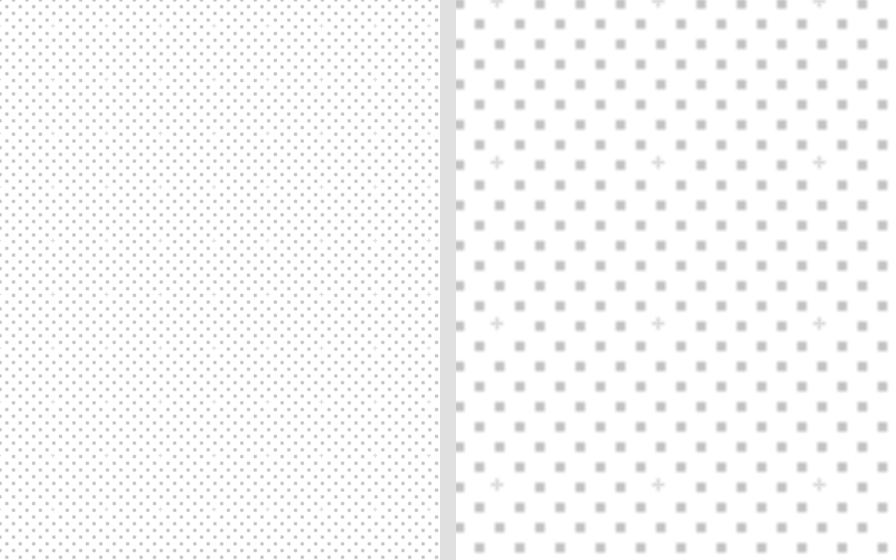
Left, the full canvas; right, a detail of the centre.
Reproduce this pattern procedurally as a Shadertoy shader.

```glsl
// Lengths are fractions of the canvas height
const float PITCH = 0.02398;               // spacing of dots along a row
const vec2 ANCHOR = vec2(0.0961, 0.0479);  // one accent cell, from the top left
const float ACCENT_PERIOD = 4.0;           // pitches between accents
const float DOT_HALF = 0.00283;
const float SOFTNESS = 0.0017;
const vec2 ACCENT_SHIFT = vec2(-0.0016);
const vec2 ACCENT_ARM = vec2(0.0037, 0.0010);
const float ACCENT_STRENGTH = 0.68;
const vec3 PAPER = vec3(1.0);
const vec3 INK = vec3(0.76);

// Soft coverage of a centred box
float boxMask(vec2 p, vec2 halfSize, float blur) {
    vec2 c = 1.0 - smoothstep(-blur, blur, abs(p) - halfSize);
    return c.x * c.y;
}

// Faint plus sign
float plusMask(vec2 p, float blur) {
    float across = boxMask(p, ACCENT_ARM, blur);
    float upright = boxMask(p, ACCENT_ARM.yx, blur);
    return ACCENT_STRENGTH * max(across, upright);
}

// One square grid of dots; the offset is in pitches
float dotGrid(vec2 p, vec2 offset, bool hasAccents, float blur) {
    vec2 q = p / PITCH - offset;
    vec2 cell = floor(q + 0.5);
    vec2 local = (q - cell) * PITCH;
    vec2 phase = mod(cell + 0.5, ACCENT_PERIOD);
    bool accent = hasAccents && all(lessThan(phase, vec2(1.0)));
    return accent ? plusMask(local - ACCENT_SHIFT, blur)
                  : boxMask(local, vec2(DOT_HALF), blur);
}

void mainImage(out vec4 fragColor, in vec2 fragCoord) {
    vec2 p = fragCoord / iResolution.y;
    p.y = 1.0 - p.y;
    p -= ANCHOR;
    float blur = max(SOFTNESS, 0.75 / iResolution.y);

    // Two interleaved grids form the staggered rows
    float ink = dotGrid(p, vec2(0.0), true, blur);
    ink = max(ink, dotGrid(p, vec2(0.5), false, blur));

    fragColor = vec4(mix(PAPER, INK, ink), 1.0);
}
```
